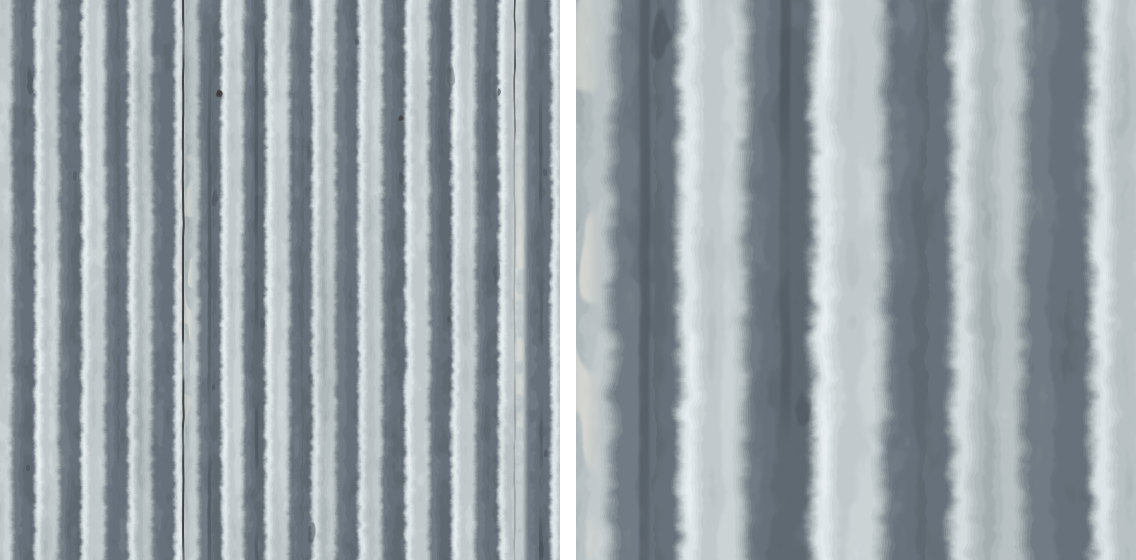
Left: the whole. Right: its middle third, enlarged.
This texture is drawn by a Shadertoy shader. Its source:

```glsl
const float RIDGES = 12.0;
const vec3 SEAM_DARK = vec3(0.24, 0.23, 0.22);
const vec3 STAIN = vec3(0.27, 0.30, 0.33);
const vec3 PALE_PAINT = vec3(0.87, 0.87, 0.84);

float hash(vec2 p) {
    vec3 q = fract(vec3(p.xyx) * 0.1031);
    q += dot(q, q.yzx + 33.33);
    return fract((q.x + q.y) * q.z);
}

float noise(vec2 p) {
    vec2 i = floor(p), f = fract(p);
    f = f * f * (3.0 - 2.0 * f);
    return mix(mix(hash(i), hash(i + vec2(1, 0)), f.x),
               mix(hash(i + vec2(0, 1)), hash(i + vec2(1, 1)), f.x), f.y);
}

float fbm(vec2 p) {
    float sum = 0.0, amp = 0.5;
    for (int i = 0; i < 4; i++) {
        sum += amp * noise(p);
        p = p * 2.03 + 17.0;
        amp *= 0.5;
    }
    return sum / 0.9375;
}

float bump(float x, float centre, float width) {
    float d = (x - centre) / width;
    return exp(-d * d);
}

// Zinc shades from shadow to gleam, tone in 0..6
vec3 zinc(float tone) {
    vec3 shades[7] = vec3[7](
        vec3(0.34, 0.38, 0.41), vec3(0.42, 0.46, 0.50), vec3(0.54, 0.58, 0.60),
        vec3(0.67, 0.71, 0.72), vec3(0.76, 0.79, 0.80), vec3(0.85, 0.88, 0.89),
        vec3(0.94, 0.96, 0.96));
    float t = clamp(tone, 0.0, 5.99);
    int i = int(t);
    return mix(shades[i], shades[i + 1], fract(t));
}

// Soft tonal steps give a patchy, hand-painted surface
float softSteps(float tone, float count) {
    float t = tone * count;
    return (floor(t) + smoothstep(0.25, 0.75, fract(t))) / count;
}

// Ridge coordinate, with the slightly uneven pitch of overlapping sheets
float ridgeCoord(float x) {
    return x * RIDGES - 0.766 + 0.065 * smoothstep(0.38, 0.47, x)
         - 0.13 * smoothstep(0.935, 0.975, x);
}

float ridgeTone(float u, float id, float y) {
    float variant = hash(vec2(id, 4.7));
    float lit = smoothstep(-0.08, 0.04, u) * (1.0 - smoothstep(0.40, 0.58, u));
    float shade = smoothstep(0.58, 0.80, u) + 1.0 - smoothstep(-0.1, 0.1, u);
    float crest = 3.9 + 0.35 * variant + 1.15 * bump(u, 0.07, 0.06)
                - mix(0.85, 0.15, variant) * bump(u, 0.24, 0.08);
    crest += 0.5 * (noise(vec2(id * 7.0, y * 5.0)) - 0.5);
    float valley = mix(1.15, 0.45, shade * (0.55 + 0.45 * variant));
    return mix(valley, crest, lit);
}

float seam(vec2 p, float x, float width) {
    float wobble = 0.002 * (noise(vec2(x * 90.0, p.y * 35.0)) - 0.5);
    return 1.0 - smoothstep(width * 0.5, width * 1.5, abs(p.x - x - wobble));
}

float spot(vec2 p, vec2 centre, vec2 size) {
    vec2 ragged = vec2(noise(p * 110.0), noise(p * 110.0 + 40.0)) - 0.5;
    float d = length((p - centre) / size + ragged * 0.8);
    return 1.0 - smoothstep(0.65, 1.15, d);
}

// Vertical smudges scattered along the valleys
float smudges(vec2 p) {
    float amount = 0.0;
    for (int i = 0; i < 18; i++) {
        float k = float(i);
        float column = floor(hash(vec2(k, 1.3)) * RIDGES);
        float x = (column + 0.58 + 0.12 * hash(vec2(k, 2.9))) / RIDGES;
        float size = hash(vec2(k, 8.1));
        vec2 centre = vec2(x, hash(vec2(k, 5.6)));
        float s = spot(p, centre, vec2(0.003 + 0.004 * size, 0.006 + 0.025 * size * size));
        amount = max(amount, s * mix(0.3, 0.65, hash(vec2(k, 9.4))));
    }
    return amount;
}

void mainImage(out vec4 fragColor, in vec2 fragCoord) {
    vec2 p = fragCoord / iResolution.xy;

    // Corrugation with ragged tonal boundaries
    float ragged = fbm(p * vec2(65.0, 95.0)) - 0.5;
    float x = ridgeCoord(p.x) + 0.09 * ragged + 0.03 * (noise(p * vec2(12.0, 8.0)) - 0.5);
    float u = fract(x + 0.2) - 0.2;
    float tone = ridgeTone(u, floor(x + 0.2), p.y);
    tone += 0.75 * (fbm(p * vec2(60.0, 35.0) + 9.0) - 0.5);
    tone += 0.4 * (noise(p * vec2(90.0, 4.0)) - 0.5);

    // Wider lap of the right-hand sheet
    tone = mix(tone, 4.0 + 1.5 * ragged, 0.9 * bump(p.x, 0.930, 0.009));
    vec3 color = zinc(softSteps(tone, 2.5));

    // Pale flakes beside both seams
    float flakes = smoothstep(0.5, 0.65, noise(p * vec2(70.0, 32.0) + 3.0));
    float lap = bump(p.x, 0.337, 0.008) + bump(p.x, 0.928, 0.007);
    color = mix(color, PALE_PAINT, 0.75 * flakes * lap * bump(p.y, 0.48, 0.28));

    // Broken shadow lines where the sheets overlap
    float gaps = smoothstep(0.25, 0.6, noise(vec2(3.0, p.y * 14.0)));
    color = mix(color, SEAM_DARK, seam(p, 0.327, 0.0018) * mix(0.45, 0.95, gaps));
    float upper = mix(0.25, 0.85, smoothstep(0.65, 0.95, p.y));
    color = mix(color, SEAM_DARK, seam(p, 0.919, 0.0015) * upper * mix(0.5, 1.0, gaps));

    // Stains, streaks and nail holes
    float streak = seam(p, 0.374, 0.003) + seam(p, 0.458, 0.003) + seam(p, 0.966, 0.003);
    float faded = smoothstep(0.4, 0.7, noise(vec2(p.x * 20.0, p.y * 9.0)));
    color = mix(color, STAIN, clamp(0.5 * streak * faded, 0.0, 0.5));
    color = mix(color, STAIN, smudges(p));
    color = mix(color, SEAM_DARK, 0.9 * spot(p, vec2(0.391, 0.833), vec2(0.0065)));
    color = mix(color, SEAM_DARK, 0.7 * spot(p, vec2(0.717, 0.789), vec2(0.006)));

    fragColor = vec4(color, 1.0);
}
```
